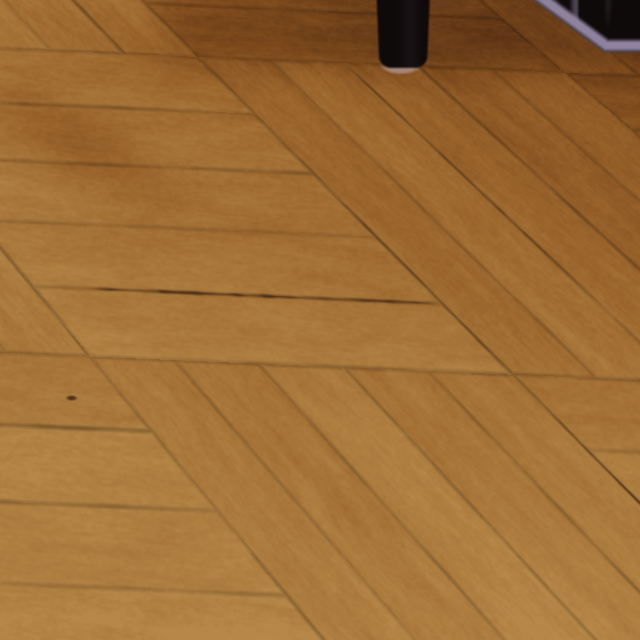
Write a WebGL 2 fragment shader that draws this texture.

```glsl
#version 300 es
precision highp float;

uniform vec2 u_resolution;
out vec4 outColor;

const float STRIPS = 5.0;          // strips per square block
const float STRIP_WIDTH = 0.1;     // canvas width of a strip at unit depth
const float BLUR = 0.0014;         // softness of fine edges
const vec3 WALNUT = vec3(0.36, 0.20, 0.08);
const vec3 CHESTNUT = vec3(0.49, 0.29, 0.11);
const vec3 OAK = vec3(0.60, 0.39, 0.17);
const vec3 HONEY = vec3(0.68, 0.49, 0.25);
const vec3 CRACK = vec3(0.22, 0.12, 0.05);
const vec3 EBONY = vec3(0.06, 0.04, 0.04);
const vec3 CHROME = vec3(0.56, 0.51, 0.62);

float hash(vec2 p) {
  vec3 q = fract(p.xyx * 0.1031);
  q += dot(q, q.yzx + 33.33);
  return fract((q.x + q.y) * q.z);
}

float noise(vec2 p) {
  vec2 i = floor(p), f = fract(p);
  f = f * f * (3.0 - 2.0 * f);
  return mix(mix(hash(i), hash(i + vec2(1, 0)), f.x),
             mix(hash(i + vec2(0, 1)), hash(i + vec2(1, 1)), f.x), f.y);
}

float fbm(vec2 p) {
  float sum = 0.0, amp = 0.5;
  for (int i = 0; i < 4; i++) {
    sum += amp * noise(p);
    p = p * 2.03 + 17.0;
    amp *= 0.5;
  }
  return sum;
}

float fill(float d, float soft) { return 1.0 - smoothstep(-soft, soft, d); }

float within(float lo, float hi, float x) {
  return smoothstep(lo - 0.04, lo + 0.04, x) * (1.0 - smoothstep(hi - 0.04, hi + 0.04, x));
}

float roundBox(vec2 p, vec2 halfSize, float r) {
  vec2 q = abs(p) - halfSize + r;
  return length(max(q, 0.0)) + min(max(q.x, q.y), 0.0) - r;
}

// Canvas to floor plane: xy in blocks, z is the depth scale
vec3 floorPlane(vec2 p) {
  float w = (1.0 - p.y - 0.043 * p.x + 3.086) / 3.637;
  return vec3(((p.x + 2.962) / w - 3.103) / 0.66, 1.0 - (1.0 / w - 1.0) / 0.1503, w);
}

vec3 woodRamp(float t) {
  vec3 c = mix(WALNUT, CHESTNUT, clamp(t * 3.0, -0.3, 1.0));
  c = mix(c, OAK, clamp(t * 3.0 - 1.0, 0.0, 1.0));
  return mix(c, HONEY, clamp(t * 3.0 - 2.0, 0.0, 1.4));
}

// Room light falling off toward the far right, with one soft shadow
float roomLight(vec2 p) {
  float far = smoothstep(0.84, 0.94, p.y) * smoothstep(0.17, 0.32, p.x);
  vec2 q = p - vec2(0.12, 0.77);
  vec2 s = vec2(dot(q, vec2(0.87, -0.5)), dot(q, vec2(0.5, 0.87))) * vec2(6.0, 18.0);
  return 1.06 - 0.2 * p.y - 0.58 * p.x * pow(p.y, 1.5) - 0.3 * far - 0.3 * exp(-dot(s, s));
}

// Thin line whose width and depth wander along its length
float crack(float d, float along, float halfWidth, float soft) {
  float ragged = halfWidth * (0.5 + noise(vec2(along * 40.0, 3.0)));
  float depth = 0.55 + 0.45 * smoothstep(0.2, 0.6, noise(vec2(along * 24.0, 8.0)));
  return fill(abs(d) - ragged, soft) * depth;
}

vec3 parquet(vec2 p, float px) {
  vec3 plane = floorPlane(p);
  vec2 block = floor(plane.xy);
  bool level = mod(block.x + block.y, 2.0) < 0.5;
  vec2 s = (level ? plane.xy : plane.yx) * STRIPS;   // x along, y across
  float unit = STRIP_WIDTH * plane.z, soft = px + BLUR;
  vec2 id = vec2(floor(s.y), block.x * 7.0 + block.y * 13.0) + 50.0;

  // Tone, slope, grain and speckle of each strip
  vec2 g = s + hash(id) * 40.0;
  float grain = fbm(vec2(g.x * 1.3, g.y * 6.0 + 2.0 * noise(g * 0.8)));
  float fleck = noise(vec2(g.x * 12.0, g.y * 26.0));
  float speckle = noise(p * 210.0) + noise(p.yx * 130.0 + 7.0) - 1.0;
  float t = roomLight(p) + 0.15 * (hash(id + 3.0) - 0.5);
  t += 0.14 * (fract(s.y) - 0.5) * (hash(id + 6.0) - 0.3);
  t += 0.26 * (grain - 0.47) + 0.08 * (fleck - 0.5) + 0.05 * speckle;
  vec3 c = woodRamp(t);

  // Faint soft joints between strips and at block borders
  float side = abs(s.y - round(s.y)) * unit;
  float end = abs(s.x - round(s.x / STRIPS) * STRIPS) * unit;
  float seam = hash(vec2(round(s.y), id.y) + 9.0);
  float wear = 0.4 + 0.6 * noise(vec2(s.x * 2.5, round(s.y) * 5.0));
  float joint = max((1.0 - smoothstep(0.0, soft + 0.003, side)) * mix(0.25, 0.65, seam),
                    (1.0 - smoothstep(0.0, soft + 0.003, end)) * 0.5);
  c *= 1.0 - 0.46 * joint * wear;

  // Opened cracks
  float scale = STRIPS * unit;
  float slit = crack((plane.y - 0.8) * scale, plane.x, 0.0015, soft);
  slit *= within(0.16, 0.97, plane.x) * (1.0 - 0.8 * within(0.9, 0.91, plane.x));
  float border = crack((plane.x - 1.0) * scale, plane.y, 0.0012, soft);
  slit = max(slit, border * (0.55 * within(0.5, 0.95, plane.y) + within(1.12, 1.5, plane.y)));
  float strip = crack((plane.x - 1.4) * scale, plane.y, 0.0009, soft);
  slit = max(slit, 0.6 * strip * within(0.04, 0.7, plane.y));
  float knot = length((p - vec2(0.112, 0.378)) * vec2(1.0, 2.0)) - 0.007;
  return mix(c, CRACK, max(slit * 0.85, fill(knot, px + 0.003) * 0.8));
}

// Dark post and metal-rimmed base standing on the floor
vec3 furniture(vec3 c, vec2 p, float px) {
  float pad = length((p - vec2(0.626, 0.896)) * vec2(0.4, 1.0)) - 0.011;
  c = mix(c, vec3(0.64, 0.52, 0.47), fill(pad, px + BLUR));
  float x = p.x - 0.63;
  float post = roundBox(vec2(x, p.y - 1.0), vec2(0.037 + 0.04 * (p.y - 0.89), 0.106), 0.018);
  vec3 sheen = EBONY + vec3(0.03, 0.03, 0.04) * exp(-pow((x - 0.012) * 90.0, 2.0));
  c = mix(c, sheen, fill(post, px + BLUR));
  float base = max(dot(p - vec2(0.944, 0.918), vec2(-0.592, -0.806)), 0.918 - p.y);
  vec3 inside = mix(EBONY, CHROME * 0.7, smoothstep(0.6, 0.9, noise(vec2(p.x * 60.0, p.y * 6.0))));
  vec3 metal = mix(inside, CHROME, smoothstep(-0.024, -0.014, base));
  metal *= 1.0 - 0.5 * smoothstep(-0.008, 0.0, base);
  return mix(c, metal, fill(base, px + BLUR));
}

void main() {
  vec2 p = gl_FragCoord.xy / u_resolution;
  float px = 1.0 / min(u_resolution.x, u_resolution.y);
  outColor = vec4(furniture(parquet(p, px), p, px), 1.0);
}
```
